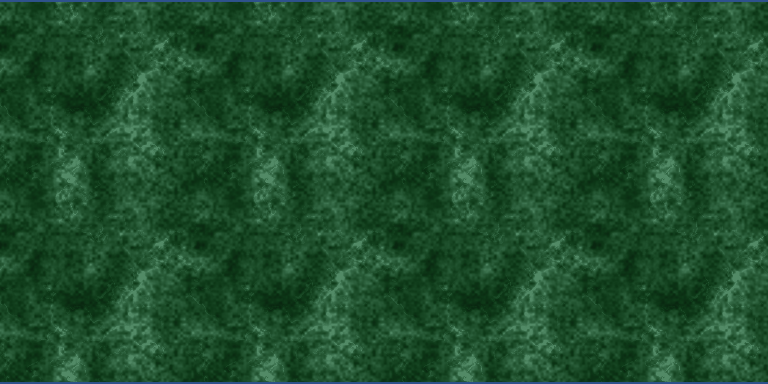
Write a Shadertoy shader that draws this texture.

```glsl
const float TILE_SIZE = 0.516;   // tile side in canvas heights
const float EDGE_WIDTH = 0.005;  // blue rule at top and bottom
const vec3 EDGE_BLUE = vec3(0.18, 0.32, 0.55);

// Marble shades from dark to light
const vec3 SHADES[5] = vec3[5](
    vec3(0.05, 0.22, 0.09), vec3(0.10, 0.29, 0.15), vec3(0.15, 0.35, 0.21),
    vec3(0.21, 0.42, 0.28), vec3(0.32, 0.54, 0.40));

// Main veins: start xy, end xy in tile units, y downwards
const vec4 VEINS[9] = vec4[9](
    vec4(0.59, 0.14, 0.66, 0.26), vec4(0.66, 0.26, 0.73, 0.42),
    vec4(0.73, 0.42, 0.98, 0.22), vec4(0.73, 0.44, 0.52, 0.70),
    vec4(0.52, 0.70, 0.38, 0.84), vec4(0.25, 0.38, 0.27, 0.62),
    vec4(0.27, 0.62, 0.34, 0.85), vec4(0.34, 0.85, 0.38, 1.10),
    vec4(0.72, 0.34, 0.84, 0.20));

// Clouded patches: centre xy, radius, tone change
const vec4 PATCHES[11] = vec4[11](
    vec4(0.83, 0.22, 0.035, 1.5), vec4(0.73, 0.46, 0.045, 1.3),
    vec4(0.46, 0.33, 0.040, 1.4), vec4(0.15, 0.52, 0.040, 1.4),
    vec4(0.37, 0.89, 0.060, 1.5), vec4(0.70, 0.70, 0.170, 0.8),
    vec4(0.43, 0.52, 0.110, -1.1), vec4(0.12, 0.67, 0.120, -0.8),
    vec4(0.97, 0.93, 0.100, -1.0), vec4(0.50, 0.14, 0.090, -0.8),
    vec4(0.18, 0.25, 0.100, -0.6));

float hash(vec2 p) {
    return fract(sin(dot(p, vec2(127.1, 311.7))) * 43758.5453);
}

// Value noise that wraps once per tile
float tileNoise(vec2 p, float cells, float seed) {
    vec2 q = p * cells;
    vec2 i = floor(q);
    vec2 f = fract(q);
    f = f * f * (3.0 - 2.0 * f);
    vec2 lo = mod(i, cells) + seed;
    vec2 hi = mod(i + 1.0, cells) + seed;
    return mix(mix(hash(lo), hash(vec2(hi.x, lo.y)), f.x),
               mix(hash(vec2(lo.x, hi.y)), hash(hi), f.x), f.y);
}

float tileFbm(vec2 p, float cells, float seed) {
    float sum = 0.0;
    float weight = 0.5;
    for (int i = 0; i < 5; i++) {
        sum += weight * tileNoise(p, cells, seed + float(i) * 17.0);
        cells *= 2.0;
        weight *= 0.55;
    }
    return sum;
}

// Shortest offset across the tile borders
vec2 wrapOffset(vec2 d) {
    return fract(d + 0.5) - 0.5;
}

float segmentDistance(vec2 p, vec4 ends) {
    vec2 halfSpan = 0.5 * (ends.zw - ends.xy);
    vec2 d = wrapOffset(p - 0.5 * (ends.xy + ends.zw));
    float along = clamp(dot(d, halfSpan) / dot(halfSpan, halfSpan), -1.0, 1.0);
    return length(d - along * halfSpan);
}

// Thin threads along the middle level of a noise field
float threads(vec2 p, float cells, float width, float seed) {
    float level = abs(tileFbm(p, cells, seed) - 0.52);
    float presence = smoothstep(0.45, 0.75, tileNoise(p, 7.0, seed + 5.0));
    return presence * (1.0 - smoothstep(0.0, width, level));
}

float marbleTone(vec2 p) {
    vec2 bend = vec2(tileFbm(p, 8.0, 3.0), tileFbm(p, 8.0, 41.0)) - 0.52;
    vec2 q = p + 0.12 * bend;

    // Clouds and patches
    float tone = 1.05 + 4.6 * (tileFbm(q, 6.0, 11.0) - 0.52);
    for (int i = 0; i < PATCHES.length(); i++) {
        vec4 patchSpot = PATCHES[i];
        float d = length(wrapOffset(q - patchSpot.xy)) / patchSpot.z;
        tone += patchSpot.w * exp(-d * d);
    }

    // Broken main veins
    float vein = 0.0;
    for (int i = 0; i < VEINS.length(); i++) {
        float d = segmentDistance(q, VEINS[i]);
        vein = max(vein, 0.75 * exp(-d / 0.010) + 0.35 * exp(-d / 0.035));
    }
    tone += vein * (0.5 + 1.6 * tileNoise(p, 24.0, 23.0));

    // Fine threads and crystal grain
    tone += 1.1 * threads(q, 5.0, 0.018, 61.0);
    tone += 0.8 * threads(q, 9.0, 0.025, 83.0);
    float grain = tileNoise(p, 44.0, 7.0) + tileNoise(p, 72.0, 29.0) - 1.0;
    return tone + grain * mix(1.2, 2.4, smoothstep(0.0, 2.0, tone));
}

vec3 marbleColor(float tone) {
    vec3 color = SHADES[0];
    for (int i = 1; i < 5; i++) {
        color += (SHADES[i] - SHADES[i - 1]) * clamp(tone - float(i - 1), 0.0, 1.0);
    }
    return color * (1.0 + 0.3 * clamp(tone, -1.0, 0.0));
}

void mainImage(out vec4 fragColor, in vec2 fragCoord) {
    vec2 uv = fragCoord / iResolution.y;
    vec2 tile = fract(vec2(uv.x, 1.0 - uv.y) / TILE_SIZE);
    vec3 color = marbleColor(marbleTone(tile));

    // Blue rules
    float pixel = 1.0 / iResolution.y;
    float edge = min(uv.y, 1.0 - uv.y) - EDGE_WIDTH;
    color = mix(EDGE_BLUE, color, smoothstep(-0.5 * pixel, 0.5 * pixel, edge));
    fragColor = vec4(color, 1.0);
}
```
